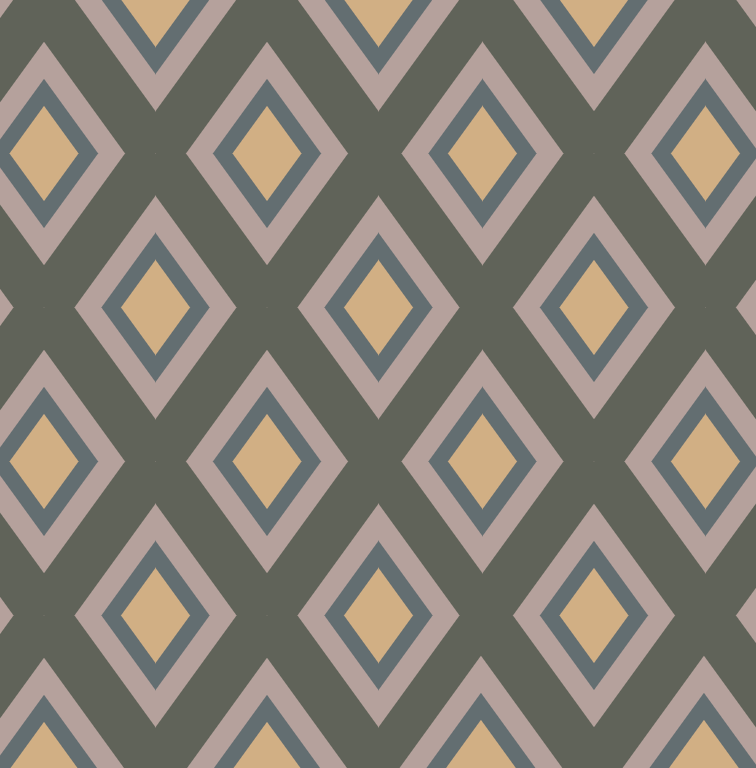
This pattern is drawn by a Shadertoy shader. Its source:

```glsl
// Staggered rows of nested three-colour diamonds on a dark olive ground.

// Lengths are fractions of the canvas height.
const vec2  SPACING     = vec2(0.14518, 0.20052); // half of the lattice period
const vec2  FIRST       = vec2(0.0573, 1.0007);   // column 0, row 0 (rows count down)
const vec2  OUTER_HALF  = vec2(0.1055, 0.1455);   // half width, half height
const float MIDDLE_SIZE = 0.668;                  // relative to the outer diamond
const float INNER_SIZE  = 0.426;
const float SEAM_COLUMN = 3.5;                    // columns beyond it sit closer
const float SEAM_SHIFT  = 0.0098;
const float SLIP_ROW    = 4.5;                    // lowest row slips past the seam
const vec2  SLIP        = vec2(-0.002, 0.0026);
const float SPECK_SIZE  = 0.0006;
const float SPECK_ALPHA = 0.3;

const vec3 GROUND = vec3(0.378, 0.390, 0.350);
const vec3 ROSE   = vec3(0.708, 0.632, 0.610);
const vec3 SLATE  = vec3(0.390, 0.430, 0.445);
const vec3 SAND   = vec3(0.820, 0.687, 0.518);

// Coverage of a shape from its signed distance, one pixel soft.
float coverage(float dist, float pixel) {
    return clamp(0.5 - dist / pixel, 0.0, 1.0);
}

void mainImage(out vec4 fragColor, in vec2 fragCoord) {
    float pixel = 1.0 / iResolution.y;
    vec2 p = fragCoord * pixel;

    // Closest diamond and closest gap centre over the nearby columns.
    float size = 1e3;
    float speck = 1e3;
    float nearColumn = floor((p.x - FIRST.x) / SPACING.x);
    for (int i = -1; i <= 2; i++) {
        float column = nearColumn + float(i);
        float beyondSeam = step(SEAM_COLUMN, column);
        float parity = mod(column + 1.0, 2.0);
        float row = 2.0 * round(0.5 * ((FIRST.y - p.y) / SPACING.y - parity)) + parity;

        vec2 centre = FIRST + vec2(column, -row) * SPACING;
        centre.x -= SEAM_SHIFT * beyondSeam;
        centre += SLIP * beyondSeam * step(SLIP_ROW, row);

        vec2 offset = abs(p - centre);
        size = min(size, dot(offset, 1.0 / OUTER_HALF));
        if (abs(column - SEAM_COLUMN) > 1.0)
            speck = min(speck, length(offset - vec2(0.0, SPACING.y)));
    }

    // Nested diamonds, from the ground up.
    float toLength = 1.0 / length(1.0 / OUTER_HALF);
    vec3 colour = mix(GROUND, ROSE, SPECK_ALPHA * coverage(speck - SPECK_SIZE, pixel));
    colour = mix(colour, ROSE,  coverage((size - 1.0) * toLength, pixel));
    colour = mix(colour, SLATE, coverage((size - MIDDLE_SIZE) * toLength, pixel));
    colour = mix(colour, SAND,  coverage((size - INNER_SIZE) * toLength, pixel));
    fragColor = vec4(colour, 1.0);
}
```
